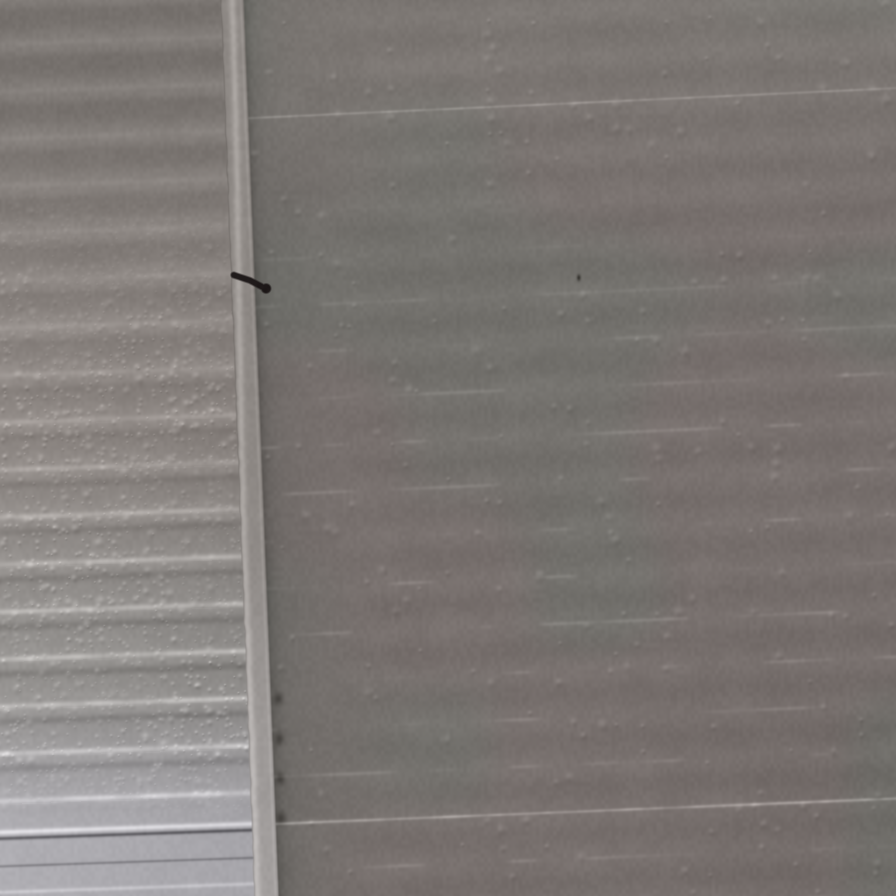
Give the GLSL for this texture, as a Shadertoy shader.

```glsl
float hash(vec2 p) {
    vec3 q = fract(vec3(p.xyx) * 0.1031);
    q += dot(q, q.yzx + 33.33);
    return fract((q.x + q.y) * q.z);
}

float noise(vec2 p) {
    vec2 cell = floor(p), f = fract(p);
    f = f * f * (3.0 - 2.0 * f);
    return mix(mix(hash(cell), hash(cell + vec2(1, 0)), f.x),
               mix(hash(cell + vec2(0, 1)), hash(cell + vec2(1, 1)), f.x), f.y);
}

float stripe(float dist, float width) {
    return exp(-dist * dist / (width * width));
}

// Signed offset to the nearest rib, in units of the rib spacing
float ribOffset(float level, float origin, float spacing) {
    float t = (level - origin) / spacing;
    return t - round(t);
}

float segment(vec2 p, vec2 a, vec2 b) {
    vec2 ab = b - a;
    return length(p - a - ab * clamp(dot(p - a, ab) / dot(ab, ab), 0.0, 1.0));
}

// Scattered raised drops: lit on top, shaded underneath
float droplets(vec2 p, float scale, float density, float seed) {
    vec2 cell = floor(p * scale);
    float relief = 0.0;
    for (int j = -1; j <= 1; j++) {
        for (int i = -1; i <= 1; i++) {
            vec2 id = cell + vec2(i, j);
            vec2 center = id + 0.2 + 0.6 * vec2(hash(id + seed), hash(id + seed + 17.0));
            float radius = mix(0.14, 0.34, hash(id + seed + 41.0));
            vec2 d = (p * scale - center) / radius;
            float present = step(hash(id + seed + 73.0), density);
            relief += present * exp(-dot(d, d)) * (0.45 + 1.3 * d.y - 0.5 * d.x);
        }
    }
    return relief;
}

vec3 leftPanel(vec2 p, float depth) {
    // Daylight grows toward the lower left
    vec3 color = mix(vec3(0.485, 0.465, 0.45), vec3(0.535, 0.51, 0.495), smoothstep(0.05, 0.4, depth));
    color = mix(color, vec3(0.555, 0.545, 0.535), smoothstep(0.45, 0.75, depth));
    color = mix(color, vec3(0.65, 0.645, 0.665), smoothstep(0.74, 0.95, depth));
    color += 0.035 * (1.0 - p.x / 0.27) * smoothstep(0.1, 0.6, depth);

    // Ribs sharpen with depth
    float level = depth + 0.034 * p.x;
    float rib = ribOffset(level, 0.419, 0.0528);
    float sharp = smoothstep(0.25, 0.8, depth);
    float above = 1.0 - smoothstep(0.895, 0.912, level);
    float broken = 0.55 + 0.65 * noise(vec2(p.x * 35.0, floor(level / 0.0528) * 7.0));
    color += above * mix(0.025, 0.01, sharp) * cos(6.2832 * rib);
    color += above * broken * mix(0.02, 0.15, sharp) * stripe(rib, 0.065);
    color -= above * mix(0.012, 0.075, sharp) * stripe(rib - 0.32, 0.09);

    // Bottom seam and its thin grooves
    color += 0.19 * stripe(level - 0.929, 0.003);
    color -= 0.27 * stripe(level - 0.936, 0.0022);
    color -= 0.14 * stripe(level - 0.967, 0.0018);
    color += 0.1 * stripe(level - 0.996, 0.0025);

    float wet = smoothstep(0.16, 0.45, depth) * (1.0 - smoothstep(0.83, 0.93, depth));
    wet *= 0.35 + 0.9 * noise(p * 13.0 + 5.0);
    float drops = droplets(p, 75.0, 0.4, 3.0) + 0.8 * droplets(p, 125.0, 0.4, 29.0);
    return color + 0.105 * wet * drops;
}

vec3 rightPanel(vec2 p, float depth, float fromBatten) {
    vec3 color = mix(vec3(0.485, 0.465, 0.45), vec3(0.468, 0.438, 0.428), smoothstep(0.0, 0.3, depth));
    color -= 0.018 * smoothstep(0.6, 1.0, p.x) * smoothstep(0.4, 1.0, depth);
    float green = smoothstep(0.48, 0.85, noise(p * 6.0 + 8.0));
    color += green * vec3(-0.018, 0.004, -0.003);

    // Faint dashed ribs between two clear seams
    float level = depth + mix(0.047, 0.04, depth) * p.x;
    float rib = ribOffset(level, 0.932, 0.0524);
    float row = round((level - 0.932) / 0.0524);
    float dash = smoothstep(0.4, 0.85, noise(vec2(p.x * 24.0, row * 9.0)));
    color += 0.011 * cos(6.2832 * rib) * smoothstep(0.03, 0.15, fromBatten);
    color += 0.055 * dash * stripe(rib, 0.045) * smoothstep(0.15, 0.5, depth);
    float seams = 0.75 * stripe(level - 0.1447, 0.0017) + stripe(level - 0.932, 0.0019);
    color += 0.12 * seams * (0.55 + 0.6 * noise(p * 90.0));
    color += 0.055 * droplets(p, 65.0, 0.07, 57.0);

    // Cool shadow beside the batten
    color -= vec3(0.045, 0.03, 0.032) * exp(-fromBatten / 0.035);
    return color - 0.075 * exp(-fromBatten / 0.006);
}

vec3 battenColor(float across, float depth) {
    vec3 color = mix(vec3(0.55, 0.53, 0.515), vec3(0.63, 0.615, 0.61), smoothstep(0.45, 1.0, depth));
    float ridge = mix(0.5, 0.13, smoothstep(0.0, 0.65, depth));
    color += 0.11 * stripe(across - ridge, 0.16);
    color += 0.04 * stripe(across - 0.88, 0.07);
    return color - 0.09 * stripe(across, 0.06) - 0.05 * stripe(across - 1.0, 0.07);
}

void mainImage(out vec4 fragColor, in vec2 fragCoord) {
    vec2 p = fragCoord / iResolution.xy;
    float depth = 1.0 - p.y;
    float soft = max(0.0015, 1.0 / iResolution.y);

    // Slanted batten divides the panels
    float leftEdge = 0.246 + 0.038 * depth + 0.0012 * (noise(vec2(depth * 95.0, 4.0)) - 0.5);
    float rightEdge = 0.272 + 0.039 * depth;
    float across = (p.x - leftEdge) / (rightEdge - leftEdge);
    vec3 color = leftPanel(p, depth);
    color = mix(color, battenColor(across, depth), smoothstep(-soft, soft, p.x - leftEdge));
    vec3 wall = rightPanel(p, depth, max(p.x - rightEdge, 0.0));
    color = mix(color, wall, smoothstep(-soft, soft, p.x - rightEdge));

    // Dark clip, speck and smudges along the shadow
    float clip = min(segment(p, vec2(0.261, 0.693), vec2(0.279, 0.687)),
                     segment(p, vec2(0.279, 0.687), vec2(0.298, 0.677)));
    clip = min(clip, length(p - vec2(0.297, 0.678)) - 0.002);
    color = mix(color, vec3(0.12, 0.1, 0.1), 1.0 - smoothstep(0.002, 0.002 + 2.0 * soft, clip));
    float speck = length((p - vec2(0.646, 0.69)) * vec2(1.3, 0.8));
    color -= 0.22 * stripe(speck, 0.003);
    for (int i = 0; i < 4; i++) {
        vec2 smudge = vec2(0.311 + 0.001 * float(i), 0.22 - 0.0445 * float(i));
        color -= 0.13 * stripe(length((p - smudge) * vec2(1.0, 0.7)), 0.005);
    }

    // Soft mottling and fine grain
    color += 0.014 * (noise(p * 28.0) - 0.5) + 0.026 * (noise(p * vec2(260.0, 200.0)) - 0.5);
    fragColor = vec4(clamp(color, 0.0, 1.0), 1.0);
}
```
